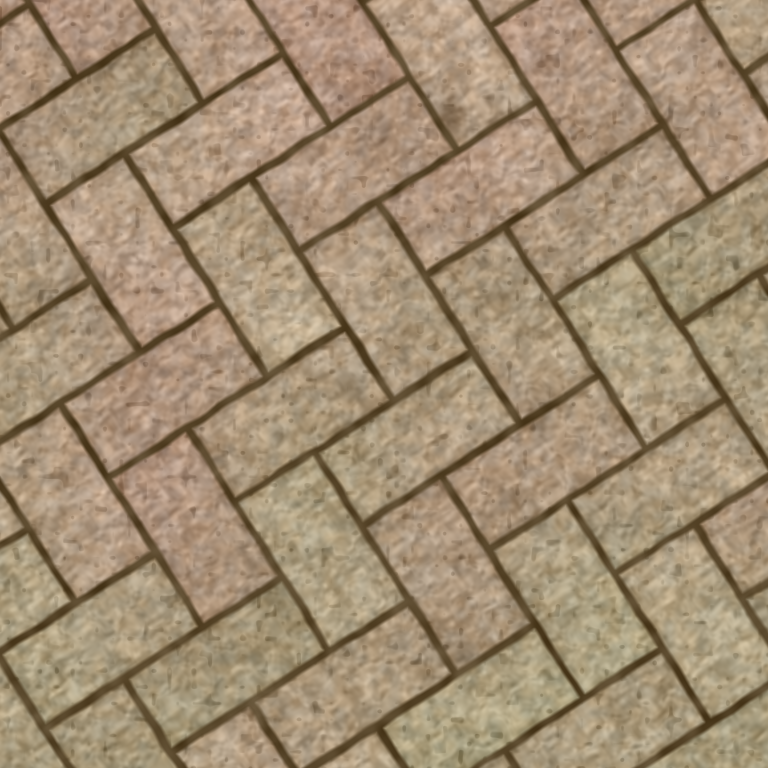
A Shadertoy shader for this texture:

```glsl
// Weathered clay pavers in a tilted herringbone bond. A slightly skewed grid
// is folded into 2x1 and 1x2 bricks; edge distance gives the dark joints, and
// layered value noise gives the grain, the pits and the uneven tint.

#define ORIGIN vec2(0.409, 0.412)      // a corner shared by the bond
#define AXIS_U vec2(0.1033, 0.0658)    // one brick width, up to the right
#define AXIS_V vec2(0.0618, -0.0970)   // one brick width, down to the right
#define JOINT 0.0046                   // half width of a joint
#define SOFTNESS 0.0030                // blur of the joint edge
#define WOBBLE 0.0030                  // unevenness of the brick edges
#define GRAIN 0.34                     // contrast of the surface grain
#define CLAY vec3(0.685, 0.605, 0.503)
#define SOIL vec3(0.295, 0.225, 0.115)

float hash(vec2 p) {
    vec3 q = fract(p.xyx * vec3(0.1031, 0.1030, 0.0973));
    q += dot(q, q.yzx + 33.33);
    return fract((q.x + q.y) * q.z);
}

float noise(vec2 p) {
    vec2 i = floor(p), f = fract(p);
    f = f * f * (3.0 - 2.0 * f);
    return mix(mix(hash(i), hash(i + vec2(1, 0)), f.x),
               mix(hash(i + vec2(0, 1)), hash(i + vec2(1, 1)), f.x), f.y);
}

// Finds the brick under grid point g: its id, size and the local position.
void herringbone(vec2 g, out vec2 id, out vec2 size, out vec2 local) {
    vec2 cell = floor(g);
    float k = mod(cell.x - cell.y, 4.0);
    bool lying = k < 1.5;
    vec2 shift = lying ? vec2(k, 0.0) : vec2(0.0, 3.0 - k);
    id = cell - shift;
    size = lying ? vec2(2, 1) : vec2(1, 2);
    local = g - id;
    id += lying ? vec2(0.0) : vec2(71.0, 37.0);
}

// Signed distance to a box with rounded corners, negative inside.
float roundBox(vec2 p, vec2 halfSize, float radius) {
    vec2 d = abs(p) - halfSize + radius;
    return length(max(d, 0.0)) + min(max(d.x, d.y), 0.0) - radius;
}

float spot(vec2 p, vec2 center, float radius) {
    vec2 d = (p - center) / radius;
    return exp(-dot(d, d));
}

// Fine mottled grain around zero, stretched and bent into short flecks.
float grain(vec2 p) {
    p += 0.006 * vec2(noise(p * 55.0), noise(p * 55.0 + 40.0));
    vec2 q = mat2(0.8, -0.6, 0.6, 0.8) * p * vec2(1.0, 1.15);
    float sum = 0.50 * noise(q * vec2(85.0, 125.0))
              + 0.28 * noise(q * vec2(180.0, 150.0) + 17.0)
              + 0.22 * noise(q * 42.0 + 63.0);
    return sum - 0.5;
}

void mainImage(out vec4 fragColor, in vec2 fragCoord) {
    vec2 p = fragCoord / iResolution.xy;
    float pixel = 1.0 / iResolution.y;

    // Brick layout, with gently wavering edges
    vec2 waver = vec2(noise(p * 38.0), noise(p * 38.0 + 91.0)) - 0.5;
    vec2 g = inverse(mat2(AXIS_U, AXIS_V)) * (p + WOBBLE * waver - ORIGIN);
    vec2 id, size, local;
    herringbone(g, id, size, local);
    float tone = hash(id + 5.0);
    float hue = hash(id + 23.0);

    // Joint mask in canvas units
    vec2 unit = vec2(length(AXIS_U), length(AXIS_V));
    float edge = roundBox((local - 0.5 * size) * unit, 0.5 * size * unit, 0.006);
    float width = JOINT * (0.80 + 0.25 * hash(id + 51.0) + 0.3 * noise(p * 24.0));
    float soft = max(SOFTNESS, pixel);
    float joint = smoothstep(-width - soft, -width + soft, edge);

    // Clay: tint per brick, drifting from rosy upper left to olive lower right
    float drift = noise(p * 5.0 + 8.0) - 0.5;
    float rosy = 0.5 * (p.y - p.x) + 0.9 * (hue - 0.5) + 0.8 * drift;
    vec3 color = CLAY + rosy * vec3(0.032, -0.010, 0.016);
    color += 0.045 * (tone - 0.5) + 0.05 * (noise(p * 13.0) - 0.5);

    // Grain, faint coloured flecks and small dark pits
    color += GRAIN * grain(p);
    color += (noise(p * 70.0 + 31.0) - 0.5) * vec3(0.035, 0.0, -0.035);
    color -= 0.10 * smoothstep(0.78, 0.95, noise(p * 95.0 + 77.0));

    // Stains, one pale scuff and grime next to the joints
    color -= 0.20 * spot(p, vec2(0.587, 0.852), 0.017);
    color -= 0.09 * spot(p, vec2(0.488, 0.818), 0.034);
    color += 0.13 * spot(p, vec2(0.397, 0.578), 0.025) * noise(p * 60.0);
    color -= 0.05 * smoothstep(-0.016, -0.004, edge);

    // Soil in the joints, thinner in places
    vec3 soil = SOIL + 0.14 * (noise(p * 60.0 + 12.0) - 0.4);
    color = mix(color, soil, joint * (0.84 + 0.16 * noise(p * 18.0 + 3.0)));
    fragColor = vec4(clamp(color, 0.0, 1.0), 1.0);
}
```
